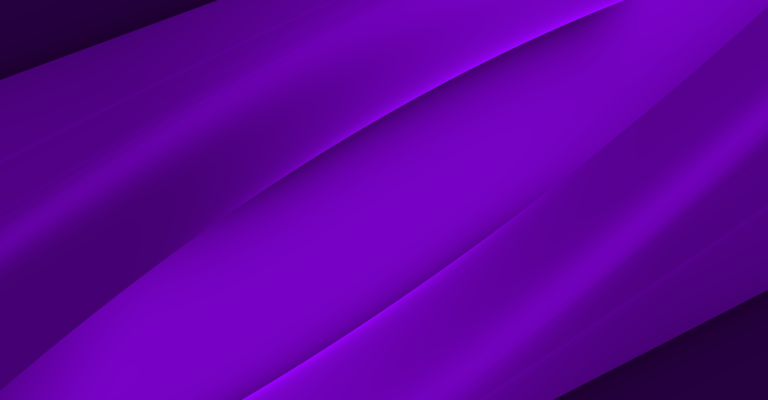
Write a Shadertoy shader that draws this background.

```glsl
// Violet satin folds: a bright diagonal channel between two curved, streaked wings.
#define ASPECT 1.92
#define TINT vec3(0.603, 0.008, 1.0)
#define CHANNEL_TONE 0.78
#define CORNER_TONE 0.25
#define EDGE_GLOW 0.24
#define RIDGE_GLOW 0.17
#define SHADOW_DEPTH 0.36
#define STREAKS 7

// Approximate signed distance to a parabola; positive above it.
// curve = (anchor x, anchor y, slope, bend)
float curveDist(vec2 p, vec4 curve) {
    float x = p.x - curve.x;
    float y = curve.y + x * (curve.z + curve.w * x);
    float slope = curve.z + 2.0 * curve.w * x;
    return (p.y - y) / sqrt(1.0 + slope * slope);
}

float hash(float n) {
    return fract(sin(n * 127.1) * 437.58);
}

// Hairline highlights that converge with the ridge and the outer edge.
float streaks(float across, float width, float along, float seed) {
    float s = across / max(across + width, 0.01);
    float light = 0.035 * exp(-pow((s - 0.48) / 0.012, 2.0));
    for (int i = 0; i < STREAKS; i++) {
        float k = float(i) + seed;
        float center = 0.06 + 0.6 * hash(k) * hash(k + 9.0);
        float thickness = 0.008 + 0.025 * hash(k + 4.0);
        float fade = 0.6 + 0.4 * sin(along * 4.0 + k);
        light += 0.022 * fade * exp(-pow((s - center) / thickness, 2.0));
    }
    return light * smoothstep(0.0, 0.03, across);
}

// Tone of one wing, from its inner fold to the outer edge.
float wingTone(float fold, float ridge, float outer, float along, float low, float seed) {
    float inner = mix(low, 0.72, smoothstep(0.3, 1.4, along));
    float flank = mix(0.52, 0.64, smoothstep(0.2, 1.0, along));
    flank -= 0.07 * exp(-max(outer, 0.0) / 0.08);
    float tone = mix(inner, flank, smoothstep(-0.04, 0.06, ridge));

    // Soft ridge, wider as it leaves the side of the canvas
    float spread = (ridge < 0.0 ? 0.045 : 0.035) * (1.0 + 0.6 * along);
    tone += RIDGE_GLOW * exp(-pow(ridge / spread, 2.0)) * (1.0 - 0.5 * smoothstep(0.3, 1.1, along));

    // Lit rim of the inner fold
    float rim = max(fold, 0.0);
    tone += smoothstep(0.3, 1.0, along)
          * (EDGE_GLOW * exp(-rim / 0.016) + 0.08 * exp(-rim / 0.08));
    return tone + streaks(max(ridge, 0.0), max(outer, 0.0), along, seed);
}

// Tone of the central channel, shaded below and beside the folds.
float channelTone(vec2 p, float upper, float lower) {
    float tone = mix(0.44, CHANNEL_TONE, smoothstep(-0.05, 0.4, 0.9 * p.x - 0.5 * p.y + 0.15));
    float upperReach = smoothstep(0.2, 0.8, p.x) * (1.0 - smoothstep(1.42, 1.64, p.x));
    float lowerReach = 1.0 - smoothstep(1.15, 1.6, p.x);
    float below = max(-upper, 0.0);
    float above = max(lower, 0.0);
    tone -= SHADOW_DEPTH * upperReach * exp(-below / 0.055);
    tone -= 0.22 * lowerReach * exp(-above / 0.035);
    tone -= 0.14 * smoothstep(1.2, 1.8, p.x) * exp(-above / 0.12);
    return tone + 0.04 * smoothstep(1.4, 1.8, p.x) * smoothstep(0.6, 1.0, p.y);
}

float cornerTone(float depth) {
    return CORNER_TONE - 0.07 * exp(-max(depth, 0.0) / 0.05);
}

void mainImage(out vec4 fragColor, in vec2 fragCoord) {
    vec2 p = fragCoord / iResolution.xy * vec2(ASPECT, 1.0);
    float soft = 0.8 / iResolution.y;

    // Fold, ridge and outer boundary on each side
    float upperFold = curveDist(p, vec4(1.0, 0.7325, 0.56, -0.15));
    float upperRidge = curveDist(p, vec4(0.0, 0.38, 0.68, -0.08));
    float upperOuter = -curveDist(p, vec4(0.0, 0.8, 0.367, 0.0));
    float lowerFold = -curveDist(p, vec4(1.0, 0.2525, 0.685, 0.12));
    float lowerRidge = -curveDist(p, vec4(1.5, 0.345, 0.85, 0.06));
    float lowerOuter = curveDist(p, vec4(1.3825, 0.0, 0.512, 0.0));

    // Layer the channel, wings and dark corners
    float tone = channelTone(p, upperFold, -lowerFold);
    float upperWing = wingTone(upperFold, upperRidge, upperOuter, p.x, 0.45, 1.0);
    float lowerWing = wingTone(lowerFold, lowerRidge, lowerOuter, ASPECT - p.x, 0.57, 21.0);
    tone = mix(tone, upperWing, smoothstep(-soft, soft, upperFold));
    tone = mix(tone, lowerWing, smoothstep(-soft, soft, lowerFold));
    tone = mix(tone, cornerTone(-upperOuter), smoothstep(-soft, soft, -upperOuter));
    tone = mix(tone, cornerTone(-lowerOuter), smoothstep(-soft, soft, -lowerOuter));

    fragColor = vec4(TINT * tone, 1.0);
}
```
